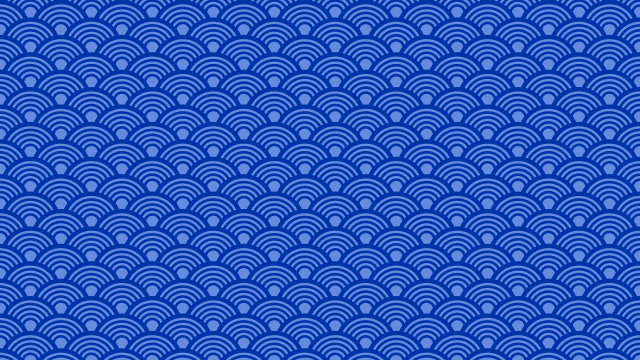
Give the GLSL for this pattern, as a WebGL 1 fragment shader.

```glsl
precision highp float;

uniform vec2 u_resolution;

// Lengths are in scale radii; a scale is 2 wide.
const float REPEATS_ACROSS = 10.5;
const float ROW_PITCH = 4.0 / 7.0;
const float CORE_RADIUS = 0.206;
const float FIRST_RING = 0.33;
const float RING_PITCH = 0.163;
const float RING_HALF_WIDTH = 0.0385;
const float LAST_RING_INDEX = 3.0;
const int ROWS_OVERLAPPING = 5;

const vec3 DARK_BLUE = vec3(0.0, 0.20, 0.65);
const vec3 LIGHT_BLUE = vec3(0.39, 0.55, 0.88);

// Coverage of a shape from its signed distance and the pixel size.
float coverage(float signedDistance, float pixel) {
  return clamp(0.5 - signedDistance / pixel, 0.0, 1.0);
}

// Signed distance to the light core and concentric rings of a scale.
float lightBands(float radius) {
  float index = floor((radius - FIRST_RING) / RING_PITCH + 0.5);
  float ring = FIRST_RING + RING_PITCH * clamp(index, 0.0, LAST_RING_INDEX);
  return min(radius - CORE_RADIUS, abs(radius - ring) - RING_HALF_WIDTH);
}

// Offset from the nearest scale centre in a row; odd rows shift half a repeat.
vec2 scaleOffset(vec2 point, float row) {
  float shift = mod(row, 2.0);
  float x = mod(point.x + shift + 1.0, 2.0) - 1.0;
  return vec2(x, point.y - 1.0 - row * ROW_PITCH);
}

void main() {
  float pixel = 2.0 * REPEATS_ACROSS / u_resolution.x;

  // Rows are counted down from the top edge.
  vec2 point = vec2(gl_FragCoord.x, u_resolution.y - gl_FragCoord.y) * pixel;
  float frontRow = floor((point.y + pixel) / ROW_PITCH);

  // Paint back to front, so that lower rows cover upper ones.
  float light = 0.0;
  for (int i = 1; i <= ROWS_OVERLAPPING; i++) {
    float row = frontRow + float(i - ROWS_OVERLAPPING);
    float radius = length(scaleOffset(point, row));
    float bands = coverage(lightBands(radius), pixel);
    light = mix(light, bands, coverage(radius - 1.0, pixel));
  }

  gl_FragColor = vec4(mix(DARK_BLUE, LIGHT_BLUE, light), 1.0);
}
```
